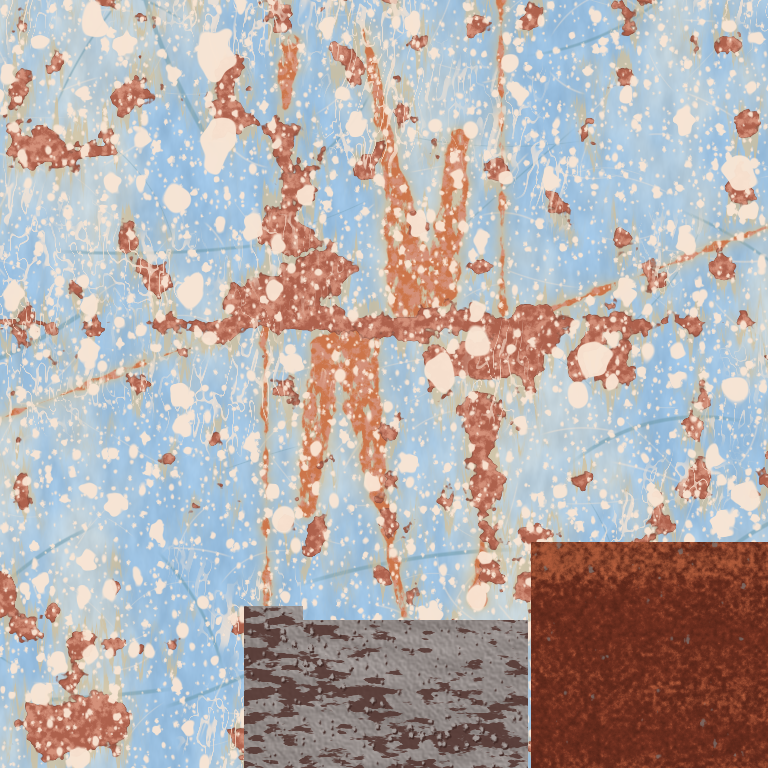
Give the GLSL for this texture, as a WebGL 2 fragment shader.

```glsl
#version 300 es
precision highp float;
uniform vec2 u_resolution;
out vec4 fragColor;

const vec3 BLUE = vec3(.60, .75, .88), PALE = vec3(.76, .82, .85), TEAL = vec3(.42, .60, .67);
const vec3 CREAM = vec3(.98, .90, .83), OCHRE = vec3(.84, .75, .58), ORANGE = vec3(.80, .46, .29);
const vec3 RUST = vec3(.68, .38, .30), RUST_LIGHT = vec3(.83, .57, .48);
const vec3 STEEL = vec3(.57, .54, .53), STAIN = vec3(.32, .20, .18);
const vec3 IRON = vec3(.42, .18, .12), IRON_LIGHT = vec3(.60, .31, .20);
const vec2 CENTRE = vec2(.5, .58);
const float RAGGED = .07, SOFTNESS = .0006;

// Rust patches: segments around CENTRE, repeated by a half turn
const vec4 PATCH[10] = vec4[](
  vec4(-.48, .223, -.36, .225), vec4(-.36, .24, -.324, .32), vec4(-.194, .34, -.2, .28),
  vec4(-.13, .23, -.122, .11), vec4(-.19, .03, -.08, .06), vec4(-.31, .07, -.3, .055),
  vec4(-.2, 0, .2, 0), vec4(-.5, 0, .5, 0), vec4(-.077, .23, -.077, .22),
  vec4(-.45, -.53, -.35, -.51));
const float PATCH_RADIUS[10] = float[](.012, .012, .019, .022, .028, .018, .018, .003, .012, .03);
// Orange runs, with a radius for each end
const vec4 RUN[6] = vec4[](
  vec4(.04, .03, .01, .2), vec4(.01, .2, -.025, .38), vec4(.075, .04, .1, .24),
  vec4(-.128, .28, -.122, .36), vec4(.155, 0, .152, .42), vec4(.2, .01, .5, .125));
const vec2 RUN_RADIUS[6] = vec2[](vec2(.034, .012), vec2(.012, .003), vec2(.022, .012),
  vec2(.004, .013), vec2(.003, .002), vec2(.002));

vec3 hash(vec2 cell, float seed) {
  uvec3 v = uvec3(ivec3(floor(vec3(cell, seed)))) * 1664525u + 1013904223u;
  for (int i = 0; i < 2; i++) {
    v.x += v.y * v.z; v.y += v.z * v.x; v.z += v.x * v.y;
    v ^= v >> 16u;
  }
  return vec3(v >> 8u) * exp2(-24.);
}
float noise(vec2 p) {
  vec2 i = floor(p), f = smoothstep(0., 1., fract(p));
  return mix(mix(hash(i, 0.).x, hash(i + vec2(1, 0), 0.).x, f.x),
             mix(hash(i + vec2(0, 1), 0.).x, hash(i + 1., 0.).x, f.x), f.y);
}
float fbm(vec2 p) {
  float sum = 0., amp = .533;
  for (int i = 0; i < 4; i++, amp *= .5) {
    sum += amp * noise(p);
    p = mat2(1.6, 1.2, -1.2, 1.6) * p + 7.3;
  }
  return sum;
}
// x: distance to the segment, y: position along it
vec2 segment(vec2 p, vec4 s) {
  vec2 a = p - s.xy, b = s.zw - s.xy;
  float t = clamp(dot(a, b) / dot(b, b), 0., 1.);
  return vec2(length(a - b * t), t);
}
float cover(float d) {
  float w = SOFTNESS + .7 / min(u_resolution.x, u_resolution.y);
  return 1. - smoothstep(-w, w, d);
}
// Distance to scattered wobbly drops, radii in cells
float drops(vec2 p, float scale, vec2 radius, float keep, float seed) {
  vec2 q = p * scale;
  float d = 1., wobble = .55 + .9 * noise(q * 5. + seed);
  for (int k = 0; k < 9; k++) {
    vec2 cell = floor(q) + vec2(k % 3 - 1, k / 3 - 1);
    vec3 h = hash(cell, seed), g = hash(cell, seed + 1.);
    vec2 o = (q - cell - .1 - .8 * h.xy) * vec2(1, mix(.6, 1., g.x));
    if (g.y < keep) d = min(d, length(o) - mix(radius.x, radius.y, h.z * h.z * h.z) * wobble);
  }
  return d / scale;
}
// Opacity of slightly bent scratches
float scratches(vec2 p, float scale, float width, float seed) {
  vec2 q = p * scale;
  float a = 0.;
  for (int k = 0; k < 9; k++) {
    vec2 cell = floor(q) + vec2(k % 3 - 1, k / 3 - 1);
    vec3 h = hash(cell, seed), g = hash(cell, seed + 1.);
    float turn = (h.z - .5) * 2.6, len = .2 + .6 * g.y;
    vec2 o = mat2(cos(turn), -sin(turn), sin(turn), cos(turn)) * (q - cell - h.xy);
    o.y += (g.x - .5) * o.x * o.x;
    a = max(a, cover(abs(o.y) / scale - width * g.z) * (1. - smoothstep(len * .6, len, abs(o.x))));
  }
  return a;
}
float rustDistance(vec2 p) {
  float d = drops(p, 15., vec2(.03, .24), .6, 11.);
  vec2 c = p - CENTRE;
  for (int i = 0; i < 10; i++)
    d = min(d, min(segment(c, PATCH[i]).x, segment(-c, PATCH[i]).x) - PATCH_RADIUS[i]);
  return d + (fbm(p * 32.) - .5) * RAGGED + (noise(p * 170.) - .5) * .007;
}
float runDistance(vec2 p) {
  float d = 1.;
  for (int i = 0; i < 12; i++) {
    vec2 s = segment((p - CENTRE) * (i < 6 ? 1. : -1.), RUN[i % 6]), r = RUN_RADIUS[i % 6];
    d = min(d, s.x - mix(r.x, r.y, s.y));
  }
  return d + (fbm(p * 45.) - .5) * .016;
}
vec3 paintedMetal(vec2 p) {
  // Faded, scratched paint
  vec3 c = mix(BLUE, PALE, smoothstep(.35, .75, fbm(p * vec2(9, 5))));
  c += (fbm(p * vec2(70, 30)) - .5) * .12;
  c = mix(c, TEAL, .55 * scratches(p, 5., .003, 21.));
  c = mix(c, CREAM, .5 * scratches(p, 13., .0012, 41.));
  // Vertical stains, runs and rust
  float streak = fbm(p * vec2(110, 7)) - .5, grain = fbm(p * 140.);
  float run = runDistance(p), rust = rustDistance(p);
  float halo = max(min(run, rustDistance(p + vec2(0, streak * .13))), 0.);
  c = mix(c, OCHRE, .7 * exp(-halo / .008));
  vec3 tone = mix(ORANGE, RUST_LIGHT, smoothstep(.4, .7, grain));
  c = mix(c, tone, cover(run) * smoothstep(.25, .45, fbm(p * vec2(130, 60))));
  tone = mix(RUST, RUST_LIGHT, smoothstep(.35, .75, grain));
  c = mix(c, tone * mix(.78, 1., smoothstep(0., .004, -rust)), cover(rust));
  // Brushed marks and splashes
  float brush = abs(noise(p * vec2(150, 45) + 5. * fbm(p * 14.)) - .5);
  brush = (1. - smoothstep(.03, .09, brush)) * smoothstep(.54, .68, fbm(p * 6. + 3.));
  float splash = min(drops(p, 10., vec2(.05, .25), .65, 51.), drops(p, 23., vec2(.06, .31), .65, 61.));
  splash = min(splash, drops(p, 50., vec2(.09, .31), .6, 71.));
  splash = min(splash, drops(p, 105., vec2(.1, .3), .4, 81.));
  return mix(c, CREAM, max(.75 * brush, .95 * cover(splash)));
}
vec3 steelPlate(vec2 p) {
  vec3 c = STEEL + (fbm(p * vec2(12, 70)) - .5) * .14 + (noise(p * 260.) - noise(p * 260. + .4)) * .12;
  float path = min(segment(p, vec4(.33, .2, .52, .05)).x, segment(p, vec4(.52, .05, .69, .03)).x);
  float worn = max(exp(-path / .03), .9 - .9 * smoothstep(.34, .43, p.x));
  c = mix(c, STAIN, .85 * smoothstep(.65, .74, fbm(p * vec2(45, 130)) + .24 * worn));
  // Raised flakes with shadows
  vec2 radius = vec2(.03, .1) + .3 * exp(-path / .04);
  c = mix(c, STAIN * .8, cover(drops(p + vec2(-.0015, .002), 85., radius, .35, 91.)));
  return mix(c, STEEL * 1.12, cover(drops(p, 85., radius * .8, .35, 91.)));
}
vec3 ironPlate(vec2 p) {
  float grain = fbm(p * 190.), upper = smoothstep(.15, .28, p.y);
  float light = .5 * (fbm(p * vec2(4, 22)) + grain) + .1 * upper;
  vec3 c = mix(IRON, IRON_LIGHT, smoothstep(.45, .8, light)) * (.75 + .5 * grain);
  float flakes = drops(p, 75., vec2(.04, .32), .15 + .3 * upper, 101.);
  return mix(c, STEEL * .85, .7 * cover(flakes + .001));
}
void main() {
  vec2 p = gl_FragCoord.xy / u_resolution;
  vec3 c;
  // Plates overlap the lower right
  if (p.x > .691 && p.y < .294) c = ironPlate(p);
  else if (p.x > .318 && p.x < .688 && p.y < (p.x < .395 ? .211 : .193)) c = steelPlate(p);
  else c = paintedMetal(p);
  fragColor = vec4(clamp(c, 0., 1.), 1);
}
```
